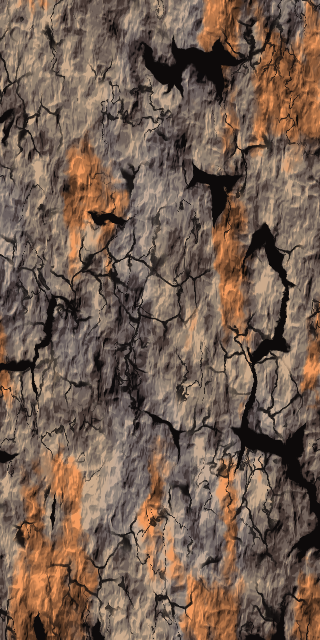
Write a WebGL 1 fragment shader that draws this texture.

```glsl
precision highp float;
uniform vec2 u_resolution;

const vec3 CREVICE = vec3(0.05, 0.04, 0.04);
const vec3 UMBER = vec3(0.29, 0.23, 0.21);
const vec3 BARK = vec3(0.44, 0.38, 0.35);
const vec3 ASH = vec3(0.58, 0.51, 0.44);
const vec3 SAND = vec3(0.80, 0.67, 0.55);
const vec3 RUST = vec3(0.60, 0.36, 0.20);

const vec2 FIBRE_SCALE = vec2(32.0, 13.0);
const vec2 HAIRLINE_SCALE = vec2(16.0, 7.0);
const vec2 PLATE_SCALE = vec2(5.5, 3.3);
const vec2 CHIP_SCALE = vec2(13.0, 8.0);
const vec2 RUST_SCALE = vec2(8.0, 2.3);
const vec2 LIGHT_STEP = vec2(-0.003, 0.005);
const float FIBRE_CONTRAST = 0.75;
const float RELIEF_CONTRAST = 2.1;
const float BROAD_CONTRAST = 0.6;

float hash(vec2 p) {
  return fract(sin(dot(p, vec2(127.1, 311.7))) * 43758.5453);
}

float noise(vec2 p) {
  vec2 i = floor(p);
  vec2 f = fract(p);
  f = f * f * (3.0 - 2.0 * f);
  float low = mix(hash(i), hash(i + vec2(1.0, 0.0)), f.x);
  float high = mix(hash(i + vec2(0.0, 1.0)), hash(i + 1.0), f.x);
  return mix(low, high, f.y);
}

float fbm(vec2 p) {
  float sum = 0.0;
  float amplitude = 0.53;
  for (int i = 0; i < 4; i++) {
    sum += amplitude * noise(p);
    p = p * 2.03 + vec2(17.3, 9.1);
    amplitude *= 0.5;
  }
  return sum;
}

vec2 wobble(vec2 p) {
  return vec2(fbm(p), fbm(p + vec2(31.7, 58.3))) - 0.5;
}

// Gap between the two nearest cell centres: zero along plate borders
float cellBorder(vec2 p) {
  vec2 cell = floor(p);
  float nearest = 8.0;
  float second = 8.0;
  for (int y = -1; y <= 1; y++) {
    for (int x = -1; x <= 1; x++) {
      vec2 id = cell + vec2(float(x), float(y));
      vec2 centre = id + vec2(hash(id), hash(id + 43.7));
      float d = distance(p, centre);
      second = min(second, max(nearest, d));
      nearest = min(nearest, d);
    }
  }
  return second - nearest;
}

// Curled fibres mixed with rounder flakes
float surfaceHeight(vec2 p) {
  vec2 q = p + 0.035 * wobble(p * vec2(22.0, 13.0));
  float flake = 1.0 - abs(2.0 * noise(q * vec2(38.0, 27.0)) - 1.0);
  return 0.85 * fbm(q * FIBRE_SCALE) + 0.15 * flake;
}

vec3 barkRamp(float tone) {
  vec3 c = mix(CREVICE, UMBER, smoothstep(0.10, 0.31, tone));
  c = mix(c, BARK, smoothstep(0.33, 0.46, tone));
  c = mix(c, ASH, smoothstep(0.48, 0.62, tone));
  return mix(c, SAND, smoothstep(0.63, 0.82, tone));
}

void main() {
  vec2 p = gl_FragCoord.xy / u_resolution.x;
  vec2 bent = p + 0.11 * wobble(p * vec2(7.0, 5.0)) + 0.03 * wobble(p * 34.0);

  // Relief lit from the upper left
  float height = surfaceHeight(p);
  float relief = height - surfaceHeight(p + LIGHT_STEP);
  float broad = fbm(p * vec2(9.0, 4.0) + 5.0);
  float tone = 0.52 + FIBRE_CONTRAST * (height - 0.52)
    + RELIEF_CONTRAST * relief + BROAD_CONTRAST * (broad - 0.5);

  // Deep fissures open and close along the plate borders
  float opening = smoothstep(0.48, 0.85, noise(p * vec2(6.0, 5.0) + 21.0));
  float border = cellBorder(bent * PLATE_SCALE);
  float width = 0.17 * opening;
  float fissure = (1.0 - smoothstep(width - 0.02, width + 0.025, border))
    * smoothstep(0.0, 0.15, opening);
  tone -= 0.16 * opening * (1.0 - smoothstep(width, width + 0.2, border));

  // Short chips and hairline cracks
  float chipGate = smoothstep(0.5, 0.8, noise(p * vec2(12.0, 9.0) + 63.0));
  float chip = 1.0 - smoothstep(0.03, 0.11, cellBorder(bent * CHIP_SCALE + 11.0));
  float line = abs(fbm(bent * HAIRLINE_SCALE + 37.0) - 0.5);
  float lineGate = smoothstep(0.4, 0.65, noise(p * vec2(10.0, 6.0) + 87.0));
  float hairline = (1.0 - smoothstep(0.004, 0.024, line)) * lineGate;
  float cracks = max(fissure, max(0.9 * chip * chipGate, 0.8 * hairline));

  // Rust streaks and cool weathered areas
  vec3 color = barkRamp(tone);
  float rustField = fbm(p * RUST_SCALE + 0.4 * wobble(p * 18.0) + 71.0);
  float rust = smoothstep(0.57, 0.70, rustField + 0.12 * (height - 0.5));
  float light = dot(color, vec3(0.3, 0.6, 0.1));
  color = mix(color, RUST * light / 0.42, 0.8 * rust);
  float weathered = smoothstep(0.5, 0.7, fbm(p * vec2(5.0, 2.0) + 13.0));
  color *= mix(vec3(1.0), vec3(0.95, 0.99, 1.07), weathered * (1.0 - rust));

  gl_FragColor = vec4(mix(color, CREVICE, cracks), 1.0);
}
```
